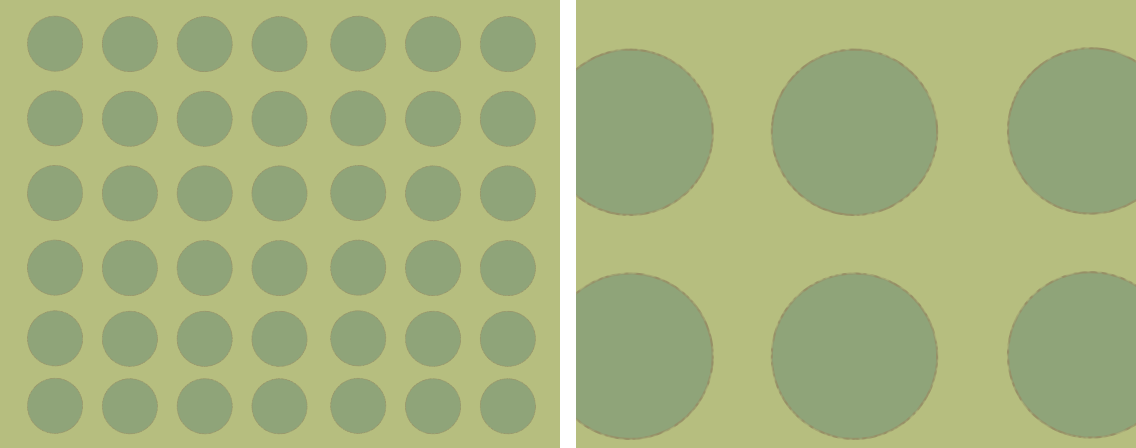
Left: the whole. Right: its middle third, enlarged.
This pattern is drawn by a WebGL 2 fragment shader. Its source:

```glsl
#version 300 es
precision highp float;
// Seven columns by six rows of sage dots on an olive ground, each with a thin,
// broken brown rim. Dots are circle distances placed by two loops; small row and
// column offsets make the grid uneven, and gradient noise wears the rims.

uniform vec2 u_resolution;
out vec4 fragColor;

const int COLUMNS = 7;
const int ROWS = 6;
const float RADIUS = 0.0492;
const float RIM_WIDTH = 0.0013;
const vec2 FIRST_DOT = vec2(0.0983, 0.0788);
const vec2 SPACING = vec2(0.1336, 0.1333);

const vec3 GROUND = vec3(0.712, 0.745, 0.498);
const vec3 SAGE = vec3(0.561, 0.643, 0.475);
const vec3 RIM = vec3(0.590, 0.560, 0.400);

// Pseudo-random unit vector for a lattice point
vec2 latticeGradient(vec2 cell) {
    float h = fract(sin(dot(cell, vec2(127.1, 311.7))) * 4375.85);
    float angle = 6.28318 * h;
    return vec2(cos(angle), sin(angle));
}

float gradientNoise(vec2 p) {
    vec2 i = floor(p);
    vec2 f = p - i;
    vec2 u = f * f * f * (f * (f * 6.0 - 15.0) + 10.0);
    vec2 e = vec2(1.0, 0.0);
    float a = dot(latticeGradient(i), f);
    float b = dot(latticeGradient(i + e.xy), f - e.xy);
    float c = dot(latticeGradient(i + e.yx), f - e.yx);
    float d = dot(latticeGradient(i + e.xx), f - e.xx);
    return mix(mix(a, b, u.x), mix(c, d, u.x), u.y);
}

// Dot centre, measured from the top left in canvas widths
vec2 dotCenter(vec2 cell) {
    vec2 center = FIRST_DOT + cell * SPACING;
    center.x += 0.0070 * step(3.5, cell.x);          // wider middle gap
    center.y -= 0.0070 * step(3.5, cell.y)           // tighter lower rows
              + 0.0128 * step(4.5, cell.y);
    center.y -= 0.0008 * step(mod(cell.x, 4.0), 0.5); // raised columns
    return center;
}

// Coverage of the region where the signed distance is negative
float coverage(float dist, float pixel) {
    return clamp(0.5 - dist / pixel, 0.0, 1.0);
}

vec3 paintDot(vec3 base, vec2 offset, vec2 cell, float pixel) {
    float dist = length(offset) - RADIUS;
    float fill = coverage(dist, pixel);
    float rim = coverage(dist - 0.5 * RIM_WIDTH, pixel)
              - coverage(dist + 0.5 * RIM_WIDTH, pixel);
    float wear = gradientNoise(offset * 340.0 + cell * 37.0);
    float strength = smoothstep(-0.45, 0.35, wear);
    return mix(mix(base, SAGE, fill), RIM, rim * mix(0.3, 1.0, strength));
}

void main() {
    float pixel = 1.0 / u_resolution.x;
    vec2 p = vec2(gl_FragCoord.x, u_resolution.y - gl_FragCoord.y) * pixel;
    vec3 color = GROUND;

    // Dots never overlap, so only the one near this point is painted
    for (int row = 0; row < ROWS; row++) {
        for (int column = 0; column < COLUMNS; column++) {
            vec2 cell = vec2(column, row);
            vec2 offset = p - dotCenter(cell);
            if (length(offset) < RADIUS + RIM_WIDTH + pixel) {
                color = paintDot(color, offset, cell, pixel);
            }
        }
    }
    fragColor = vec4(color, 1.0);
}
```
